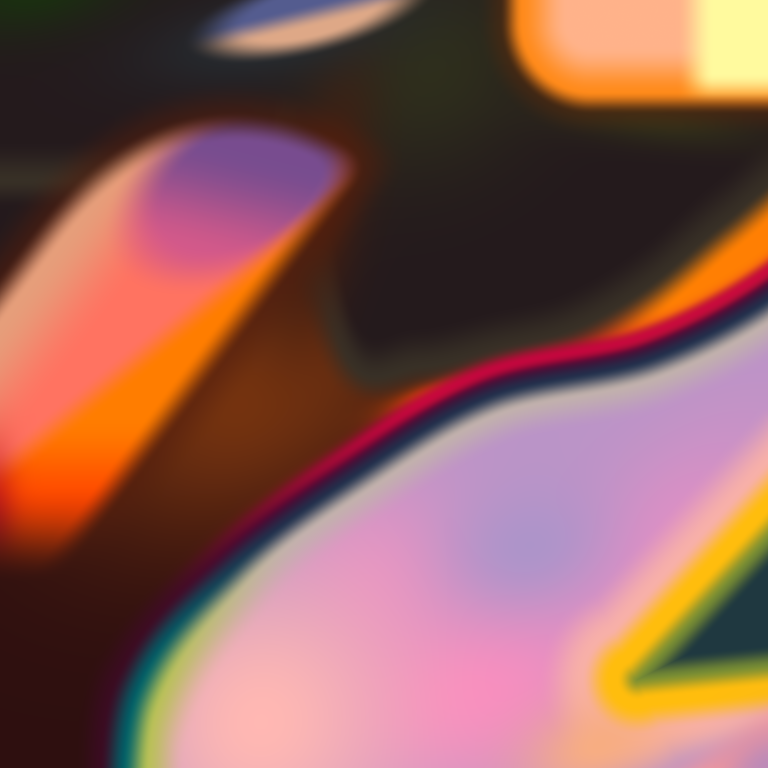
Write a Shadertoy shader that draws this background.

```glsl
// Draws soft liquid folds of light: a petal, a lilac bulb and warm glows on dark brown.

// Smooth step that also accepts falling edges.
float ramp(float a, float b, float x) {
  float t = clamp((x - a) / (b - a), 0., 1.);
  return t * t * (3. - 2. * t);
}

// Smooth curve through eight evenly spaced heights.
float curve(float x, float first, float gap, float h[8]) {
  float u = clamp((x - first) / gap, 0., 6.999);
  int i = int(u);
  float f = fract(u), a = h[max(i - 1, 0)], b = h[i], c = h[i + 1], d = h[min(i + 2, 7)];
  return b + .5 * f * (c - a + f * (2. * a - 5. * b + 4. * c - d + f * (3. * (b - c) + d - a)));
}

// Approximate signed distance to that curve, positive above it.
float above(vec2 p, float first, float gap, float h[8]) {
  float e = .01;
  float slope = (curve(p.x + e, first, gap, h) - curve(p.x - e, first, gap, h)) / (2. * e);
  return (p.y - curve(p.x, first, gap, h)) / sqrt(1. + slope * slope);
}

vec2 tilt(vec2 q, float angle) {
  float c = cos(angle), s = sin(angle);
  return vec2(c * q.x + s * q.y, c * q.y - s * q.x);
}

void paint(inout vec3 col, vec3 ink, float amount) {
  col = mix(col, ink, amount);
}

// Blends in a soft tilted oval of colour.
void spot(inout vec3 col, vec2 p, vec3 ink, vec2 centre, vec2 radii, float angle) {
  vec2 q = tilt(p - centre, angle) / radii;
  paint(col, ink, exp(-dot(q, q)));
}

vec3 backdrop(vec2 p) {
  vec3 dark = vec3(.14, .1, .11);
  // Brown hollow, turning to orange at the right
  vec3 warm = mix(vec3(.18, .06, .06), dark, ramp(.3, .75, p.y));
  spot(warm, p, vec3(.46, .2, .06), vec2(.33, .48), vec2(.25, .16), .5);
  paint(warm, vec3(.72, .17, .08), ramp(.53, .72, p.x));
  paint(warm, vec3(1, .5, .01), ramp(.74, .88, p.x));
  spot(warm, p, vec3(.92, .31, .01), vec2(.573, .486), vec2(.07, .02), .33);
  // Dark egg with a grey-green rim
  float egg = above(p, .35, .1, float[8](.75, .515, .508, .53, .556, .612, .695, .77));
  vec3 shade = mix(vec3(.22, .19, .15), dark, ramp(.01, .07, egg));
  spot(shade, p, vec3(.18, .18, .11), vec2(.56, .91), vec2(.16, .13), .6);
  spot(shade, p, vec3(.19, .18, .1), vec2(.86, .84), vec2(.14, .03), -.1);
  vec3 col = mix(warm, shade, ramp(-.022, .018, egg));
  spot(col, p, vec3(.28, .12, .06), vec2(.42, .73), vec2(.05, .17), -.2);
  spot(col, p, vec3(.1, .19, .06), vec2(.05, 1.02), vec2(.13, .06), .2);
  return col;
}

void topLights(inout vec3 col, vec2 p) {
  // Small blue and cream lens
  spot(col, p, vec3(.15, .18, .2), vec2(.36, .955), vec2(.17, .055), .2);
  vec2 q = tilt(p - vec2(.405, .983), .24);
  float lens = .043 - .043 * length(q / vec2(.135, .043));
  vec3 ink = mix(vec3(.87, .66, .53), vec3(.33, .36, .56), ramp(-.018, .012, q.y));
  paint(col, ink, ramp(-.012, .015, lens));
  // Peach block with an orange rim and a yellow core
  vec2 b = abs(p - vec2(.92, 1.07)) - vec2(.15, .1);
  float block = .105 - length(max(b, 0.)) - min(max(b.x, b.y), 0.);
  ink = mix(vec3(1, .54, .1), vec3(1, .7, .54), ramp(.01, .075, block));
  paint(ink, vec3(1, .98, .62), ramp(.88, .93, p.x) * ramp(-.005, .04, block));
  paint(col, vec3(.35, .17, .05), .6 * ramp(-.045, 0., block));
  paint(col, ink, ramp(-.014, .016, block));
}

void petal(inout vec3 col, vec2 p) {
  float along = dot(p, vec2(.6, .8)), across = dot(p, vec2(-.8, .6)) - .1;
  float tip = pow(max(along - .57, 0.) / .335, 2.5);
  float cap = .27 - .27 * sqrt(tip + across * across / .072);
  float bend = max(.04 - abs(across - cap), 0.);
  float inside = min(across, cap) - bend * bend / .16;
  float foot = ramp(.24, .37, p.y);
  // Salmon body with a peach outer side and a violet heart
  vec3 body = mix(vec3(1, .45, .38), vec3(.9, .62, .48), ramp(.14, .25, across));
  vec2 q = tilt(p - vec2(.315, .76), .55) / vec2(.175, .105);
  vec3 violet = mix(vec3(.83, .35, .54), vec3(.47, .3, .56), ramp(.58, .73, p.y + .25 * p.x - .15));
  paint(body, violet, ramp(1.15, .65, length(q)));
  // Orange lower fold, red at the foot
  vec3 orange = mix(vec3(1, .27, 0), vec3(1, .49, 0), ramp(.33, .46, p.y));
  paint(body, orange, ramp(-.025, .018, .205 - .25 * along - across));
  spot(body, p, vec3(.75, .1, .1), vec2(-.01, .32), vec2(.03, .09), 0.);
  paint(col, vec3(.34, .12, .05), .6 * foot * ramp(-.06, 0., inside));
  paint(col, body, foot * ramp(-.018, .022, inside));
}

vec3 bulbBody(vec2 p) {
  vec3 col = vec3(.73, .58, .78);
  spot(col, p, vec3(.87, .56, .77), vec2(.86, .29), vec2(.2, .1), .75);
  spot(col, p, vec3(.88, .57, .77), vec2(.5, .25), vec2(.13, .12), .6);
  spot(col, p, vec3(.97, .55, .75), vec2(.62, .1), vec2(.19, .13), .3);
  spot(col, p, vec3(1, .72, .7), vec2(.34, .06), vec2(.18, .19), -.3);
  spot(col, p, vec3(.68, .58, .79), vec2(.69, .29), vec2(.11, .085), .2);
  // Tapered dark hollow ringed by yellow and peach
  vec2 axis = vec2(.27, .135), q = p - vec2(.83, .115);
  float h = clamp(dot(q, axis) / dot(axis, axis), 0., 1.);
  float hollow = length(q - axis * h) - mix(-.015, .1, h);
  paint(col, vec3(.97, .69, .66), ramp(.145, .085, hollow));
  spot(col, p, vec3(.97, .68, .51), vec2(.78, .03), vec2(.1, .06), .4);
  paint(col, vec3(1, .74, .05), ramp(.088, .05, hollow));
  paint(col, vec3(.48, .56, .2), ramp(.042, .012, hollow));
  paint(col, vec3(.12, .22, .25), ramp(.018, -.015, hollow));
  // Rosy lower corner
  paint(col, vec3(1, .6, .58), ramp(0., .05, dot(p - vec2(.89, .02), vec2(.55, -.83))));
  spot(col, p, vec3(.74, .54, .72), vec2(1, 0), vec2(.07, .05), .6);
  return col;
}

void bulb(inout vec3 col, vec2 p) {
  vec2 q = vec2(dot(p, vec2(.8, .6)), dot(p, vec2(-.6, .8)));
  float foot = ramp(.5, .2, q.x);
  float depth = -above(q, 0., .2, float[8](-.23, -.031, .025, .026, .003, -.085, -.115, -.09));
  depth /= 1. + .3 * foot;
  // Plum, crimson and teal bands lead into the pale edge
  paint(col, vec3(.27, .03, .19), ramp(-.05, -.018, depth) * (1. - .4 * foot));
  float line = (depth + .033) / .012;
  paint(col, vec3(.8, .02, .25), .9 * exp(-line * line) * ramp(.28, .75, q.x));
  paint(col, mix(vec3(.13, .19, .3), vec3(0, .38, .41), foot), ramp(-.026, .002, depth));
  paint(col, mix(vec3(.76, .7, .67), vec3(.72, .76, .32), foot), ramp(-.004, .026, depth));
  paint(col, bulbBody(p), ramp(.016, .068, depth));
}

void mainImage(out vec4 fragColor, in vec2 fragCoord) {
  vec2 p = fragCoord / iResolution.xy;
  vec3 col = backdrop(p);
  topLights(col, p);
  petal(col, p);
  bulb(col, p);
  fragColor = vec4(col, 1);
}
```
